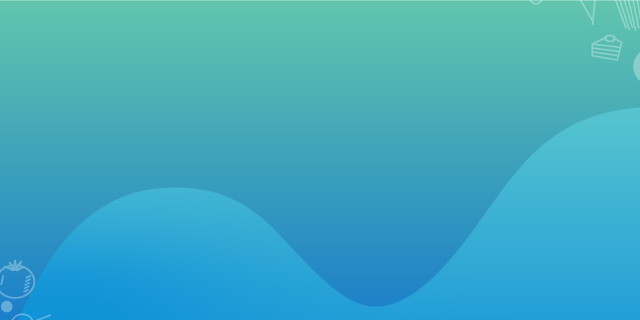
Give the GLSL for this background, as a WebGL 2 fragment shader.

```glsl
#version 300 es
precision highp float;
// A green-to-blue vertical gradient behind a large pale wave, with faint food
// doodles in two corners. The wave is a chain of Hermite cubics; the doodles
// are outlined distance functions. All lengths are in canvas heights.
uniform vec2 u_resolution;
out vec4 outColor;

const vec3 SKY_TOP = vec3(0.385, 0.775, 0.68);
const vec3 SKY_LOW = vec3(0.10, 0.495, 0.79);
const vec3 WAVE_TOP = vec3(0.34, 0.77, 0.81);
const vec3 WAVE_LOW = vec3(0.135, 0.62, 0.845);
const vec3 WAVE_DEEP = vec3(0.06, 0.575, 0.845);
const vec3 CHALK = vec3(0.94, 0.98, 0.97);
const float STROKE = 0.0026;

float hash(float n) {
  return fract(sin(n * 127.1) * 43758.5453);
}

float segment(vec2 p, vec2 a, vec2 b) {
  vec2 ab = b - a;
  return length(p - a - ab * clamp(dot(p - a, ab) / dot(ab, ab), 0.0, 1.0));
}

float ellipse(vec2 p, vec2 radii) {
  return (length(p / radii) - 1.0) * min(radii.x, radii.y);
}

float coverage(float d, float pixel) {
  return clamp(0.5 - d / pixel, 0.0, 1.0);
}

// Cubic between two knots holding (x, height, slope)
float hermite(float x, vec3 a, vec3 b) {
  float span = b.x - a.x;
  float t = clamp((x - a.x) / span, 0.0, 1.0);
  float s = 1.0 - t;
  return mix(a.y, b.y, t * t * (3.0 - 2.0 * t))
       + span * t * s * (a.z * s - b.z * t);
}

float waveHeight(float x) {
  vec3 knots[8] = vec3[8](
    vec3(0.057, 0.0, 2.2), vec3(0.195, 0.24, 1.2),
    vec3(0.547, 0.414, 0.0), vec3(0.859, 0.281, -1.03),
    vec3(1.172, 0.042, 0.0), vec3(1.458, 0.253, 1.33),
    vec3(1.667, 0.521, 0.95), vec3(2.0, 0.664, 0.08));
  float h = -0.01;
  for (int i = 0; i < 7; i++)
    if (x >= knots[i].x) h = hermite(x, knots[i], knots[i + 1]);
  return h;
}

// Tomato with leaves and hatching, centred on the origin
float tomato(vec2 p) {
  float d = abs(ellipse(p, vec2(0.060, 0.051)));
  for (int i = 0; i < 5; i++) {
    float k = float(i);
    float angle = 0.35 + 0.61 * k;
    vec2 tip = vec2(cos(angle), sin(angle)) * (0.028 + 0.012 * hash(k + 3.0));
    vec2 base = vec2(0.0, 0.035);
    d = min(d, segment(p, base + vec2(0.006, 0.0), base + tip));
    d = min(d, segment(p, base - vec2(0.006, 0.0), base + tip));
    vec2 hatch = vec2(0.048 - 0.002 * k, 0.018 - 0.011 * k);
    d = min(d, segment(p, hatch, hatch - vec2(0.012, 0.006)));
  }
  return min(d, segment(p, vec2(-0.037, 0.017), vec2(-0.043, -0.008)));
}

// Layered slice of cake with a topping, centred on the origin
float cake(vec2 p) {
  float d = abs(ellipse(p - vec2(0.010, 0.027), vec2(0.015, 0.009)));
  for (int i = 0; i < 4; i++) {
    float k = float(i);
    vec2 left = vec2(-0.045, 0.009 - 0.012 * k);
    vec2 right = vec2(0.043 - 0.004 * k, -0.001 - 0.013 * k);
    d = min(d, segment(p, left, right));
  }
  d = min(d, segment(p, vec2(-0.045, 0.009), vec2(-0.005, 0.029)));
  d = min(d, segment(p, vec2(0.022, 0.028), vec2(0.047, 0.014)));
  d = min(d, segment(p, vec2(-0.045, 0.009), vec2(-0.045, -0.027)));
  return min(d, segment(p, vec2(0.047, 0.014), vec2(0.033, -0.040)));
}

// Slanted sticks and a narrow cone hanging from the top edge
float sticks(vec2 p) {
  float d = segment(p, vec2(-0.186, 0.0), vec2(-0.148, -0.065));
  d = min(d, segment(p, vec2(-0.140, 0.01), vec2(-0.148, -0.075)));
  for (int i = 0; i < 6; i++) {
    float k = float(i);
    vec2 top = vec2(-0.080 + 0.014 * k, 0.01);
    vec2 end = vec2(-0.044 + 0.010 * k, -0.080 - 0.028 * hash(k + 1.0));
    d = min(d, segment(p, top, end));
  }
  return d;
}

void main() {
  float pixel = 1.0 / u_resolution.y;
  vec2 p = gl_FragCoord.xy * pixel;
  vec2 corner = p - vec2(u_resolution.x * pixel, 1.0);

  // Backdrop and wave, with a deeper tint toward the lower left
  vec3 color = mix(SKY_LOW, SKY_TOP, p.y);
  vec3 wave = mix(WAVE_LOW, WAVE_TOP, clamp(p.y / 0.66, 0.0, 1.0));
  float deep = exp(-dot(p - vec2(0.2, 0.0), (p - vec2(0.2, 0.0)) * vec2(3.0, 18.0)));
  wave = mix(wave, WAVE_DEEP, deep);
  float edge = p.y - waveHeight(p.x);
  color = mix(color, wave, coverage(edge, max(fwidth(edge), pixel)));

  // Lower left doodles: tomato, dot and a root with its stalk
  float lines = tomato(p - vec2(0.047, 0.120));
  lines = min(lines, abs(length(p - vec2(0.070, -0.018)) - 0.036));
  lines = min(lines, segment(p, vec2(0.105, -0.005), vec2(0.157, 0.015)));
  float solid = length(p - vec2(0.021, 0.042)) - 0.018;

  // Upper right doodles: cake, sticks, ring and a disc cut by the side
  lines = min(lines, cake(corner - vec2(-0.104, -0.147)));
  lines = min(lines, sticks(corner));
  lines = min(lines, abs(length(corner - vec2(-0.325, 0.006)) - 0.018));
  solid = min(solid, length(corner - vec2(0.037, -0.208)) - 0.058);

  float chalk = max(coverage(lines - STROKE, pixel), coverage(solid, pixel));
  color = mix(color, CHALK, 0.34 * chalk);
  color = mix(color, CHALK, 0.4 * coverage(-corner.y - 0.0026, pixel));
  outColor = vec4(color, 1.0);
}
```
